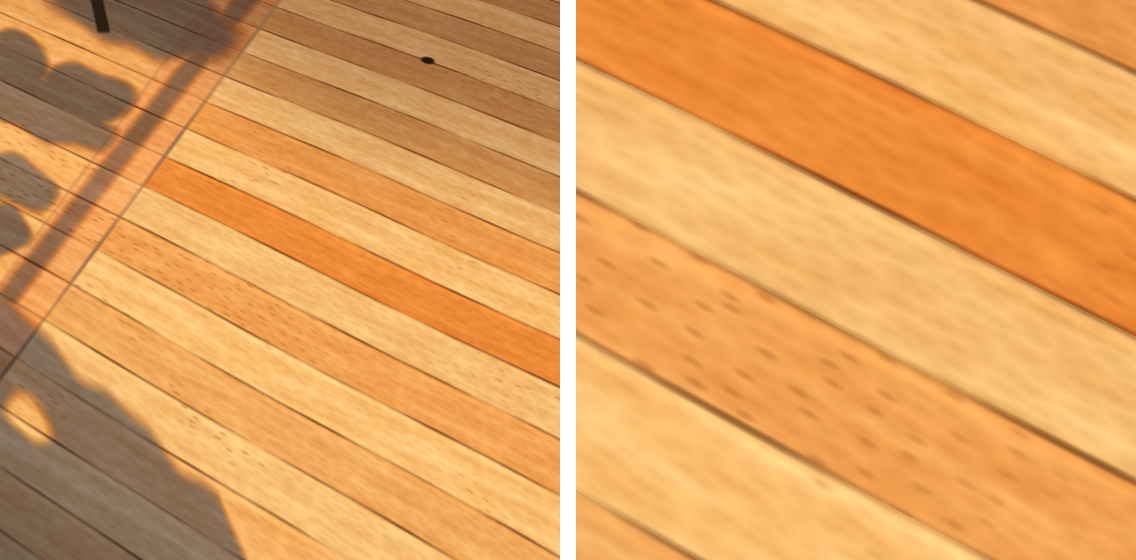
Left, the full canvas; right, a detail of the centre.
Write a three.js fragment shader that draws this texture.

```glsl
varying vec2 vUv;

vec2 hash2(vec2 p) {
  return fract(sin(vec2(dot(p, vec2(127.1, 311.7)), dot(p, vec2(269.5, 183.3)))) * 4375.85);
}

// Distance to the nearest scattered cell point
float cellular(vec2 p) {
  vec2 cell = floor(p), f = fract(p);
  float nearest = 1.0;
  for (int j = -1; j <= 1; j++)
    for (int i = -1; i <= 1; i++) {
      vec2 o = vec2(float(i), float(j));
      nearest = min(nearest, length(o + hash2(cell + o) - f));
    }
  return nearest;
}

// Soft ellipse tilted along the boards
float blob(vec2 p, vec2 center, vec2 radius, float tilt, float blur) {
  p -= center;
  float c = cos(tilt), s = sin(tilt);
  p = vec2(c * p.x + s * p.y, c * p.y - s * p.x) / radius;
  return 1.0 - smoothstep(1.0 - blur, 1.0 + blur, length(p));
}

float stripe(float d, float halfWidth, float blur) {
  return 1.0 - smoothstep(halfWidth - blur, halfWidth + blur, abs(d));
}

void main() {
  vec2 p = vec2(vUv.x, 1.0 - vUv.y);

  // Boards fan out and widen towards the viewer
  float fan = 1.0 + 0.284 * (p.x - 0.333);
  float across = (p.y - 0.38 * (p.x - 0.333)) / fan;
  float along = (p.x + 0.45 * p.y) / (0.75 + 0.4 * across);
  float row = log(1.0 + 1.44 * across) / 0.0712;
  row += 0.025 * sin(along * 7.0 + across * 9.0);
  float id = floor(row);
  float seam = dot(p, vec2(0.804, 0.594)) - 0.402;
  float side = smoothstep(-0.002, 0.002, seam);
  vec2 seed = hash2(vec2(id, step(0.0, seam) * 7.0 + 3.0));

  // Board tones: pale and orange alternate, strongest in the middle
  float orange = mod(id, 2.0) * (0.3 + 0.7 * exp(-pow((id - 4.6) / 2.2, 2.0)));
  orange = mix(0.25 + 0.3 * seed.y, orange + 0.12 * seed.y, side);
  vec3 wood = mix(vec3(0.985, 0.76, 0.46), vec3(0.93, 0.56, 0.24), orange);
  wood *= 0.98 + 0.04 * seed.x;

  // Grain: wavering streaks, long figure and fine mottling
  float warp = sin(along * 6.0 + id * 2.3) + 0.5 * sin(along * 14.0 + row * 3.0);
  float streak = 0.5 * sin(row * 13.0 + warp * 1.2 + seed.x * 6.0)
               + 0.3 * sin(row * 29.0 + warp * 2.0 + along * 9.0)
               + 0.2 * sin(row * 53.0 - along * 23.0 + warp * 3.0);
  float figure = cellular(vec2(along * 7.0, row * 3.5) + seed * 9.0);
  float fine = cellular(vec2(along * 36.0, row * 9.0));
  wood *= 1.0 + vec3(0.02, 0.045, 0.08) * streak;
  wood *= 1.0 + vec3(0.05, 0.12, 0.22) * (figure - 0.42);
  wood *= 1.0 + vec3(0.07, 0.1, 0.15) * (fine - 0.42);

  // Pores gather in a few patches of the boards
  float patchy = smoothstep(0.55, 0.85, cellular(vec2(along * 4.0, row * 0.8) + 2.0));
  patchy = max(patchy, stripe(id - 7.0, 0.5, 0.1) * (1.0 - smoothstep(0.45, 0.75, p.x)));
  float pores = 1.0 - smoothstep(0.03, 0.25, cellular(vec2(along * 20.0, row * 6.0) + 4.0));
  wood = mix(wood, vec3(0.68, 0.4, 0.17), 0.4 * pores * patchy);

  // Dimmer light on the far boards
  float far = 1.0 - smoothstep(-0.12, 0.27, across + 0.03 * sin(p.x * 8.0) - 0.06 * (p.x - 0.5));
  float brown = mod(id, 2.0) * step(id, 2.5);
  wood *= mix(vec3(1.0), vec3(0.74, 0.71, 0.75) - 0.1 * brown, far);

  // Thin gaps that fade in and out along the boards
  float gap = abs(fract(row + 0.5) - 0.5);
  float joint = floor(row + 0.5);
  float wear = 0.5 + 0.22 * sin(along * 11.0 + joint * 4.0) + 0.18 * sin(along * 29.0 + joint * 7.0);
  wood *= 1.0 + 0.04 * stripe(fract(row) - 0.09, 0.03, 0.03);
  wood = mix(wood, wood * vec3(0.54, 0.46, 0.38), wear * (1.0 - smoothstep(0.005, 0.05, gap)));

  // Cross seam and the faint joint beside it
  wood *= 1.0 - vec3(0.0, 0.05, 0.03) * stripe(seam + 0.05, 0.05, 0.006);
  float broken = 0.65 + 0.2 * sin(p.y * 31.0);
  wood = mix(wood, vec3(0.58, 0.41, 0.28), broken * stripe(seam, 0.0034, 0.003));
  wood = mix(wood, vec3(0.74, 0.5, 0.3), 0.4 * stripe(seam + 0.1, 0.003, 0.003));

  // Cast shadows: rail, leaves, upper edge and lower corner
  float ripple = 0.01 * sin(p.x * 34.0) + 0.005 * sin(p.x * 71.0 + 1.0);
  vec2 q = p + 0.005 * vec2(sin(p.y * 70.0), sin(p.x * 60.0));
  float shade = 0.85 * stripe(dot(p, vec2(0.782, 0.624)) - 0.342, 0.018, 0.01);
  shade = max(shade, blob(q, vec2(0.25, 0.015), vec2(0.18, 0.075), 0.33, 0.17));
  shade = max(shade, blob(q, vec2(0.03, 0.1), vec2(0.065, 0.04), 0.4, 0.18));
  shade = max(shade, blob(q, vec2(0.155, 0.165), vec2(0.09, 0.044), 0.3, 0.18));
  shade = max(shade, blob(q, vec2(0.07, 0.19), vec2(0.145, 0.053), 0.42, 0.16));
  shade = max(shade, blob(q, vec2(0.035, 0.325), vec2(0.07, 0.042), 0.5, 0.18));
  shade = max(shade, blob(q, vec2(0.0, 0.41), vec2(0.052, 0.046), 0.3, 0.18));
  float corner = p.y - 0.53 - 0.92 * p.x - 1.5 * max(p.x - 0.39, 0.0) + ripple;
  shade = max(shade, smoothstep(-0.018, 0.022, corner));
  shade *= 1.0 - blob(q, vec2(0.052, 0.745), vec2(0.046, 0.032), 0.9, 0.4);

  // Warm fringe where light turns to shade
  wood *= 1.0 - vec3(0.0, 0.1, 0.22) * 4.0 * shade * (1.0 - shade);
  vec3 grey = vec3(dot(wood, vec3(0.3, 0.59, 0.11)));
  vec3 shaded = mix(wood, grey, 0.22) * vec3(0.59, 0.61, 0.71) * (0.87 + 0.2 * seed.x);
  shaded *= 1.0 + 0.06 * far - 0.14 * smoothstep(0.1, 0.4, corner);
  wood = mix(wood, shaded, shade);

  // Furniture leg and a dark chip
  float leg = stripe(p.x - 0.173 - 0.22 * p.y, 0.011, 0.003) * (1.0 - smoothstep(0.054, 0.062, p.y));
  wood = mix(wood, vec3(0.17, 0.12, 0.08), leg);
  wood = mix(wood, vec3(0.15, 0.09, 0.05), blob(p, vec2(0.764, 0.108), vec2(0.012, 0.006), 0.2, 0.35));

  gl_FragColor = vec4(clamp(wood, 0.0, 1.0), 1.0);
}
```
